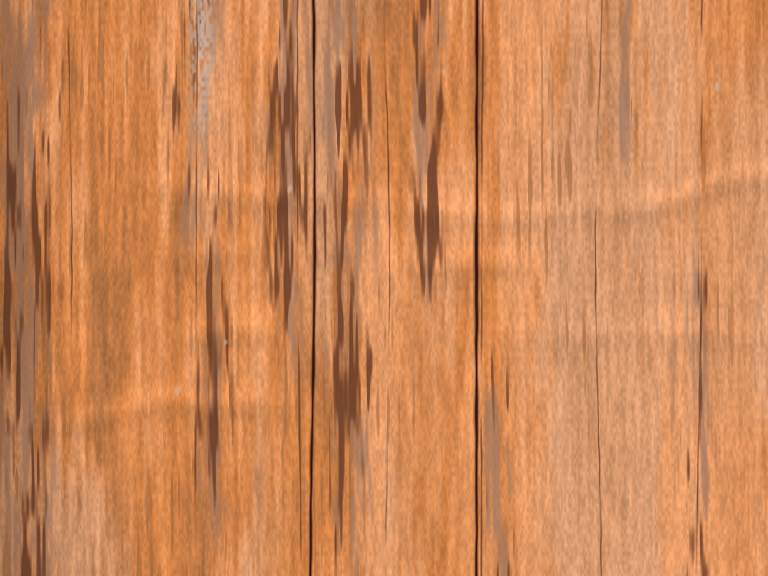
Give the GLSL for this texture, as a WebGL 2 fragment shader.

```glsl
#version 300 es
precision highp float;

uniform vec2 u_resolution;
out vec4 fragColor;

#define PEACH vec3(0.905, 0.61, 0.405)
#define ORANGE vec3(0.84, 0.515, 0.28)
#define TAN vec3(0.70, 0.45, 0.27)
#define PALE vec3(0.84, 0.615, 0.465)
#define BROWN vec3(0.42, 0.24, 0.155)
#define GREY vec3(0.62, 0.465, 0.385)
#define CHALK vec3(0.80, 0.71, 0.65)
#define GAP vec3(0.17, 0.065, 0.04)
#define FIBRE_CONTRAST 0.24
#define RIPPLE_STRENGTH 0.16
#define CRACK_SPACING 0.185

// Centre x, half width, centre y, half height of each weathered strip
const vec4 STRIPS[9] = vec4[9](
    vec4(0.040, 0.058, 0.55, 0.75), vec4(0.340, 0.045, 0.90, 0.42),
    vec4(0.365, 0.036, 0.42, 0.45), vec4(0.505, 0.038, 0.82, 0.45),
    vec4(0.605, 0.045, 0.55, 0.60), vec4(0.745, 0.028, 0.75, 0.38),
    vec4(0.860, 0.028, 0.12, 0.25), vec4(1.090, 0.012, 0.87, 0.16),
    vec4(1.205, 0.034, 0.27, 0.32));

float hash(vec2 p) {
    return fract(sin(dot(p, vec2(127.1, 311.7))) * 43758.5453);
}

float noise(vec2 p) {
    vec2 cell = floor(p), f = fract(p);
    f = f * f * (3.0 - 2.0 * f);
    return mix(mix(hash(cell), hash(cell + vec2(1, 0)), f.x),
               mix(hash(cell + vec2(0, 1)), hash(cell + vec2(1, 1)), f.x), f.y);
}

// Coverage of a nearly straight vertical crack
float crack(vec2 p, float x, float halfWidth, float wander, float seed) {
    float path = x + wander * (noise(vec2(seed, p.y * 1.8)) - 0.5)
                   + 0.0015 * (noise(vec2(seed, p.y * 25.0)) - 0.5);
    float soft = 0.6 / u_resolution.y + 0.0006;
    float width = halfWidth * (0.6 + 0.8 * noise(vec2(seed + 5.0, p.y * 14.0)));
    return 1.0 - smoothstep(width - soft, width + soft, abs(p.x - path));
}

// Soft, interrupted horizontal swells
float ripples(vec2 p) {
    float sum = 0.0;
    for (int i = 0; i < 4; i++) {
        float seed = float(i) * 7.3;
        float bend = 0.10 * (noise(vec2(p.x * 2.2, seed)) - 0.5)
                   + 0.03 * (noise(vec2(p.x * 7.0, seed + 2.0)) - 0.5);
        float d = (p.y - 0.32 - 0.115 * float(i) - bend) / 0.024;
        float reach = smoothstep(0.4, 0.85, noise(vec2(p.x * 5.0, seed + 4.0)));
        sum += d * exp(-d * d) * reach;
    }
    return sum;
}

void main() {
    vec2 p = gl_FragCoord.xy / u_resolution.y;
    vec2 q = p;
    q.x += 0.012 * (noise(p * vec2(4.0, 2.2)) - 0.5);

    // Tone from broad bands and irregular patches
    float broad = noise(q * vec2(12.0, 0.9) + 3.0);
    float medium = noise(q * vec2(42.0, 2.5));
    float fine = noise(q * vec2(120.0, 8.0));
    float patches = noise(p * vec2(3.0, 2.2) + 8.0);
    float mottle = noise(p * vec2(22.0, 9.0) + 5.0);
    float tone = 0.54 + 0.40 * (broad - 0.5) + 0.24 * (medium - 0.5) + 0.20 * (fine - 0.5)
               + 0.34 * (patches - 0.5) + 0.16 * (mottle - 0.5);
    vec3 wood = mix(TAN, ORANGE, smoothstep(0.20, 0.50, tone));
    wood = mix(wood, PEACH, smoothstep(0.42, 0.66, tone));

    // Bleached and resinous bands
    float bleach = noise(q * vec2(11.0, 1.6) + 21.0) + 0.3 * (fine - 0.5);
    wood = mix(wood, PALE, 0.75 * smoothstep(0.48, 0.82, bleach));
    float resin = noise(q * vec2(17.0, 0.8) + 47.0);
    wood = mix(wood, ORANGE, 0.5 * smoothstep(0.60, 0.95, resin));

    // Short fibres and pores, with scattered darker flecks
    float hair = noise(q * vec2(210.0, 24.0) + 17.0);
    float pores = noise(q * vec2(330.0, 130.0));
    wood *= 1.0 + FIBRE_CONTRAST * (0.55 * (hair - 0.5) + 0.3 * (fine - 0.5) + 0.6 * (pores - 0.5));
    float thread = 0.65 * noise(q * vec2(165.0, 7.0) + 71.0) + 0.35 * hair;
    float cluster = smoothstep(0.35, 0.75, noise(q * vec2(12.0, 3.0) + 33.0));
    wood = mix(wood, TAN * 0.84, 0.6 * cluster * smoothstep(0.58, 0.80, thread));

    // Weathered strips broken into many thin grey and dark streaks
    float wear = 0.0;
    for (int i = 0; i < 9; i++) {
        vec2 d = (q - STRIPS[i].xz) / STRIPS[i].yw;
        wear = max(wear, exp(-d.x * d.x - d.y * d.y * d.y * d.y));
    }
    float breakup = 0.30 * (noise(q * vec2(30.0, 5.0) + 40.0) - 0.5);
    float greyStreak = 0.5 * noise(q * vec2(95.0, 5.0) + 60.0)
                     + 0.5 * noise(q * vec2(200.0, 18.0));
    float darkStreak = 0.55 * noise(q * vec2(110.0, 6.0) + 90.0)
                     + 0.45 * noise(q * vec2(210.0, 16.0) + 14.0);
    float present = smoothstep(0.05, 0.5, wear);
    float greyMask = smoothstep(0.25, 0.65, greyStreak + 0.45 * (wear - 1.0) + breakup);
    float darkMask = smoothstep(0.48, 0.70, darkStreak + 0.32 * (wear - 1.0) - breakup);
    wood = mix(wood, GREY, 0.68 * present * greyMask);
    wood = mix(wood, BROWN, 0.85 * present * darkMask);

    // Chalky remnant near the top of one strip
    vec2 c = (q - vec2(0.35, 0.91)) / vec2(0.024, 0.15);
    float speckle = 0.5 * noise(q * vec2(230.0, 130.0)) + 0.5 * greyStreak;
    wood = mix(wood, CHALK, 0.85 * exp(-dot(c, c)) * smoothstep(0.3, 0.62, speckle));

    // Swells and gentle shading towards the left edge
    wood *= 1.0 + RIPPLE_STRENGTH * ripples(p);
    wood *= mix(0.86, 1.0, smoothstep(0.0, 0.14, p.x));

    // Hairline cracks that fade in and out
    for (int i = 0; i < 7; i++) {
        float id = float(i);
        float x = (id + 0.5 + 0.4 * hash(vec2(id, 4.0))) * CRACK_SPACING;
        float strength = 0.75 * smoothstep(0.1, 0.6, noise(vec2(id * 3.1, p.y * 9.0)));
        wood = mix(wood, BROWN * 0.85, strength * crack(p, x, 0.0011, 0.016, id + 11.0));
    }

    // Two deep splits with a stained rim
    for (int i = 0; i < 2; i++) {
        float id = float(i), x = 0.543 + 0.285 * id;
        float wander = 0.012 - 0.010 * id;
        wood = mix(wood, BROWN, 0.4 * crack(p, x, 0.0042, wander, id + 30.0));
        wood = mix(wood, GAP, 0.95 * crack(p, x, 0.0019, wander, id + 30.0));
    }

    // Sparse pale chips
    vec2 chip = p * 11.0, cell = floor(chip);
    vec2 offset = fract(chip) - 0.3 - 0.4 * vec2(hash(cell), hash(cell + 9.0));
    float radius = 0.02 + 0.07 * noise(p * 150.0);
    float chipMask = 1.0 - smoothstep(radius - 0.03, radius + 0.03, length(offset * vec2(1.3, 0.7)));
    wood = mix(wood, CHALK, 0.6 * chipMask * step(0.97, hash(cell + 31.0)));

    fragColor = vec4(wood, 1.0);
}
```
